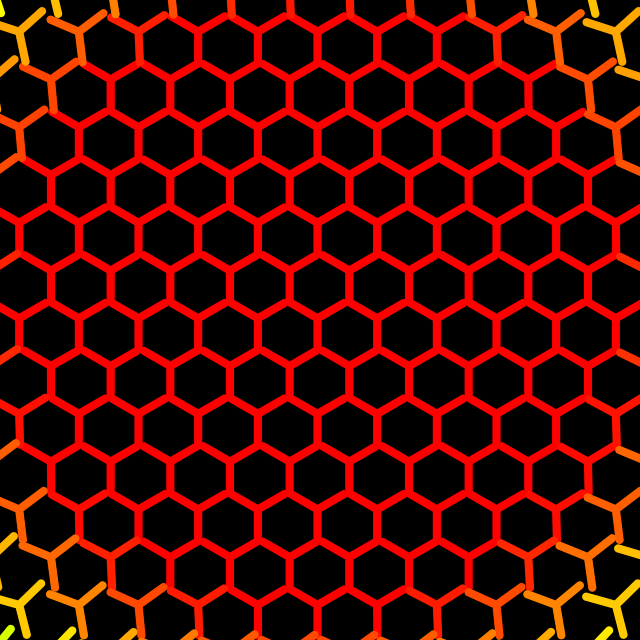
A three.js fragment shader for this pattern:

```glsl
// A honeycomb of round-ended tripods on black. Each tripod has three arms
// 120 degrees apart; away from the middle of the canvas the tripods twist
// and their hue runs from red through orange to yellow.

#define SPACING vec2(0.09323, 0.07464) // column and row pitch
#define ANCHOR vec2(0.4961, 0.5026)    // joint of the central tripod
#define ROW_SHIFT 0.0497               // sideways step of odd rows
#define ARM_LENGTH 0.048
#define ARM_RADIUS 0.0064
#define FOCUS vec2(0.495, 0.525)       // middle of the calm region
#define TWIST_START 0.475
#define TWIST_RATE 1.34                // radians per canvas width
#define HUE_START 0.482
#define HUE_RATE 4.4                   // sixths of the hue wheel per width
#define EDGE 0.001

varying vec2 vUv;

mat2 rotation(float angle) {
  float c = cos(angle), s = sin(angle);
  return mat2(c, s, -s, c);
}

// Distance to a segment hanging down from the origin
float armDistance(vec2 p) {
  p.y += clamp(-p.y, 0.0, ARM_LENGTH);
  return length(p) - ARM_RADIUS;
}

// Three arms around the joint, turned counterclockwise by twist
float tripodDistance(vec2 p, float twist) {
  mat2 thirdTurn = rotation(2.0943951);
  p = rotation(-twist) * p;
  float d = armDistance(p);
  for (int k = 0; k < 2; k++) {
    p = thirdTurn * p;
    d = min(d, armDistance(p));
  }
  return d;
}

// Red at 0, yellow at 1, green at 2
vec3 heatColor(float heat) {
  return vec3(clamp(2.0 - heat, 0.0, 1.0), clamp(heat, 0.0, 1.0), 0.0);
}

void main() {
  vec2 p = vUv - ANCHOR;
  float nearestRow = floor(p.y / SPACING.y + 0.5);
  vec3 color = vec3(0.0);

  // Nearby tripods; the hotter colour wins where arms overlap
  for (int j = -1; j <= 1; j++) {
    float row = nearestRow + float(j);
    float shift = mod(row, 2.0) * ROW_SHIFT;
    float nearestColumn = floor((p.x - shift) / SPACING.x + 0.5);
    for (int i = -1; i <= 1; i++) {
      float column = nearestColumn + float(i);
      vec2 joint = vec2(column, row) * SPACING + vec2(shift, 0.0);
      float reach = distance(joint + ANCHOR, FOCUS);
      float twist = max(reach - TWIST_START, 0.0) * TWIST_RATE;
      float heat = max(reach - HUE_START, 0.0) * HUE_RATE;
      float d = tripodDistance(p - joint, twist);
      float cover = 1.0 - smoothstep(-EDGE, EDGE, d);
      color = max(color, heatColor(heat) * cover);
    }
  }

  gl_FragColor = vec4(color, 1.0);
}
```
